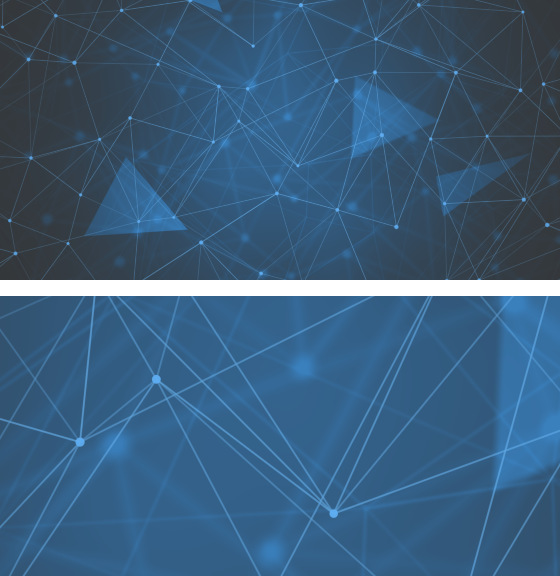
Top, the full canvas; bottom, a detail of the centre.
A WebGL 1 fragment shader for this background:

```glsl
precision highp float;

// A glowing blue network: thin links and round nodes on jittered grids, one
// sharp layer over two defocused ones, with a few translucent facets,
// all lit by a soft elliptical glow fading to charcoal at the sides.

uniform vec2 u_resolution;

const vec3 CHARCOAL = vec3(0.205, 0.217, 0.228);
const vec3 MID_BLUE = vec3(0.195, 0.350, 0.490);
const vec3 BRIGHT_BLUE = vec3(0.225, 0.500, 0.740);
const vec3 LINK_COLOR = vec3(0.42, 0.72, 0.96);
const vec3 NODE_COLOR = vec3(0.37, 0.68, 0.95);

const vec2 GLOW_CENTER = vec2(1.02, 0.52);
const vec2 GLOW_SPREAD = vec2(0.61, 0.72);
const float GLOW_LEVEL = 0.59;
const float CLOUD_LEVEL = 0.22;
const float SHADE = 0.02;

const float LINK_OPACITY = 0.74;
const float MESH_OPACITY = 0.19;
const float BOKEH_LINK_OPACITY = 0.15;
const float BOKEH_NODE_OPACITY = 0.30;
const float JITTER = 0.84;

float hash(vec2 p) {
    vec3 q = fract(vec3(p.xyx) * 0.1031);
    q += dot(q, q.yzx + 33.33);
    return fract((q.x + q.y) * q.z);
}

float valueNoise(vec2 p) {
    vec2 i = floor(p), f = fract(p);
    f = f * f * (3.0 - 2.0 * f);
    return mix(mix(hash(i), hash(i + vec2(1.0, 0.0)), f.x),
               mix(hash(i + vec2(0.0, 1.0)), hash(i + 1.0), f.x), f.y);
}

// Coverage of a shape whose edge lies at the given radius.
float cover(float d, float radius, float blur) {
    float soft = max(blur, 0.75 / u_resolution.y);
    return 1.0 - smoothstep(radius - soft, radius + soft, d);
}

float segmentDistance(vec2 p, vec2 a, vec2 b) {
    vec2 pa = p - a, ba = b - a;
    return length(pa - ba * clamp(dot(pa, ba) / dot(ba, ba), 0.0, 1.0));
}

vec2 nodeAt(vec2 cell) {
    vec2 r = vec2(hash(cell + 3.7), hash(cell + 41.3));
    return cell + 0.5 + (r - 0.5) * JITTER;
}

// One possible link from a cell to the cell a stride away.
float link(vec2 p, vec2 cell, vec2 stride, float chance, float size, float width, float blur) {
    float h = hash(cell + stride * 17.3 + 90.0);
    if (h > chance) return 0.0;
    float d = segmentDistance(p, nodeAt(cell), nodeAt(cell + stride)) * size;
    return cover(d, width, blur) * (0.35 + 0.65 * fract(h * 57.0));
}

// Returns link coverage in x and node coverage in y.
vec2 network(vec2 uv, float size, float width, float radius, float blur, float seed) {
    vec2 p = uv / size + seed;
    vec2 home = floor(p);
    float open = 1.0, nodes = 0.0;
    for (int y = -2; y <= 1; y++) {
        for (int x = -2; x <= 2; x++) {
            vec2 c = home + vec2(float(x), float(y));
            open *= 1.0 - link(p, c, vec2(1.0, 0.0), 0.75, size, width, blur);
            open *= 1.0 - link(p, c, vec2(0.0, 1.0), 0.75, size, width, blur);
            open *= 1.0 - link(p, c, vec2(1.0, 1.0), 0.55, size, width, blur);
            open *= 1.0 - link(p, c, vec2(-1.0, 1.0), 0.50, size, width, blur);
            open *= 1.0 - link(p, c, vec2(2.0, 1.0), 0.33, size, width, blur);
            open *= 1.0 - link(p, c, vec2(-2.0, 1.0), 0.28, size, width, blur);
            open *= 1.0 - link(p, c, vec2(1.0, 2.0), 0.22, size, width, blur);
            float r = radius * mix(0.7, 1.15, hash(c + 12.9));
            nodes = max(nodes, cover(length(p - nodeAt(c)) * size, r, blur));
        }
    }
    return vec2(1.0 - open, nodes);
}

float edgeSide(vec2 p, vec2 a, vec2 b) {
    vec2 e = normalize(b - a);
    return e.x * (p.y - a.y) - e.y * (p.x - a.x);
}

// Clockwise triangle, brightest at its first corner.
float facet(vec2 p, vec2 a, vec2 b, vec2 c, float blur) {
    float d = max(edgeSide(p, a, b), max(edgeSide(p, b, c), edgeSide(p, c, a)));
    return cover(d, 0.0, blur) * mix(1.0, 0.5, clamp(length(p - a) / 0.4, 0.0, 1.0));
}

void main() {
    vec2 uv = gl_FragCoord.xy / u_resolution.y;

    // Ambient glow with faint clouds
    vec2 g = (uv - GLOW_CENTER) / GLOW_SPREAD;
    float glow = exp(-dot(g, g));
    float light = glow * (GLOW_LEVEL + CLOUD_LEVEL * (valueNoise(uv * 5.0) - 0.5)) - SHADE;

    // Defocused layers
    vec2 bokeh = network(uv, 0.21, 0.005, 0.016, 0.012, 20.4);
    vec2 mesh = network(uv, 0.27, 0.0015, 0.004, 0.0035, 55.7);
    light += bokeh.x * BOKEH_LINK_OPACITY * (0.25 + glow);
    light += bokeh.y * BOKEH_NODE_OPACITY * (0.6 + 0.2 * glow);
    light += mesh.x * MESH_OPACITY * (0.3 + glow);

    // Translucent facets
    light += 0.56 * facet(uv, vec2(0.67, 0.18), vec2(0.30, 0.156), vec2(0.45, 0.44), 0.002);
    light += 0.40 * facet(uv, vec2(1.255, 0.435), vec2(1.268, 0.73), vec2(1.57, 0.57), 0.007);
    light += 0.34 * facet(uv, vec2(1.583, 0.227), vec2(1.557, 0.37), vec2(1.896, 0.453), 0.003);
    light += 0.55 * facet(uv, vec2(0.68, 1.0), vec2(0.76, 1.05), vec2(0.794, 0.956), 0.002);

    vec3 color = mix(CHARCOAL, MID_BLUE, clamp(light * 2.0, 0.0, 1.0));
    color = mix(color, BRIGHT_BLUE, clamp(light * 2.0 - 1.0, 0.0, 1.0));

    // Sharp foreground network
    vec2 web = network(uv, 0.215, 0.0011, 0.0068, 0.0, 7.2);
    color = mix(color, LINK_COLOR, web.x * LINK_OPACITY * mix(0.5, 1.0, glow));
    color = mix(color, NODE_COLOR, web.y * mix(0.8, 0.95, glow));
    gl_FragColor = vec4(color, 1.0);
}
```
